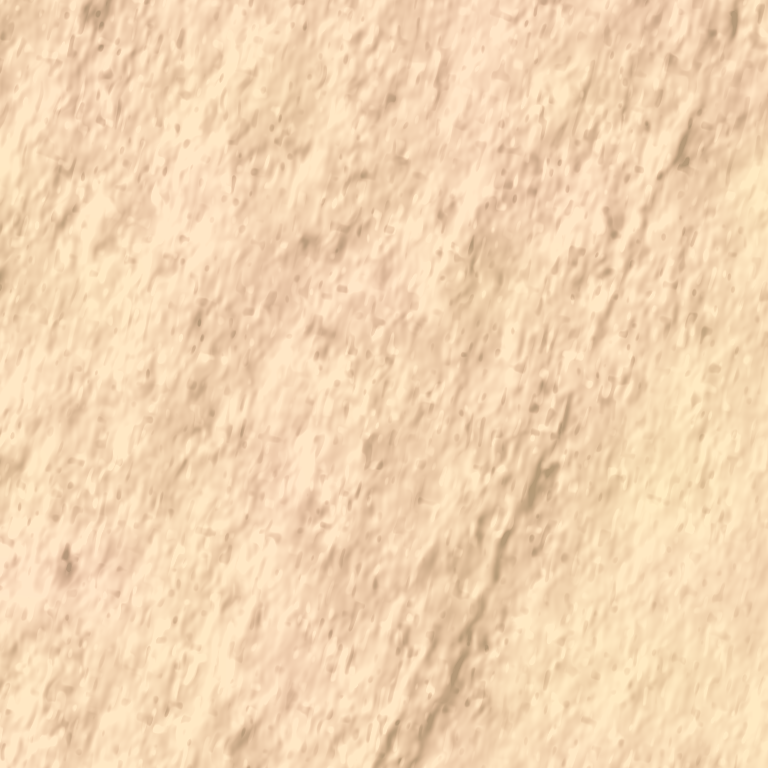
This texture is drawn by a Shadertoy shader. Its source:

```glsl
float hash(vec2 cell) {
    vec3 p = fract(vec3(cell.xyx) * 0.1031);
    p += dot(p, p.yzx + 33.33);
    return fract((p.x + p.y) * p.z);
}

float noise(vec2 p) {
    vec2 i = floor(p);
    vec2 f = fract(p);
    f = f * f * (3.0 - 2.0 * f);
    float low = mix(hash(i), hash(i + vec2(1, 0)), f.x);
    float high = mix(hash(i + vec2(0, 1)), hash(i + vec2(1, 1)), f.x);
    return mix(low, high, f.y);
}

float fbm(vec2 p) {
    float sum = 0.0;
    float weight = 0.54;
    for (int i = 0; i < 3; i++) {
        sum += weight * noise(p);
        p = p * 2.03 + vec2(17.3, 9.1);
        weight *= 0.5;
    }
    return sum;
}

// Slope of a noise height field, lit from one side
float relief(vec2 p, vec2 lightStep) {
    return noise(p + lightStep) - noise(p - lightStep);
}

// Broken dark furrow along the grain, fading out beyond its ends
float crease(vec2 g, float offset, float width, vec2 ends) {
    float wobble = 0.012 * (noise(vec2(offset * 90.0, g.y * 9.0)) - 0.5)
                 + 0.010 * (noise(vec2(offset * 50.0, g.y * 60.0)) - 0.5);
    float d = (g.x - offset - wobble) / width;
    float reach = smoothstep(ends.x - 0.08, ends.x + 0.08, g.y)
                * (1.0 - smoothstep(ends.y - 0.08, ends.y + 0.08, g.y));
    float gaps = smoothstep(0.15, 0.65, noise(vec2(offset * 70.0, g.y * 34.0)));
    return exp(-d * d) * reach * mix(0.4, 1.0, gaps);
}

// Sand ramp from shadow to highlight, with a pink to yellow tint
vec3 sandColor(float tone, float yellow) {
    vec3 shadow = vec3(0.79, 0.66, 0.53);
    vec3 highlight = vec3(0.995, 0.89, 0.755);
    vec3 color = mix(shadow, highlight, tone);
    color.r += 0.07 * tone * (1.0 - tone);
    return color + yellow * vec3(-0.003, 0.011, -0.014);
}

void mainImage(out vec4 fragColor, in vec2 fragCoord) {
    vec2 uv = fragCoord / iResolution.y;

    // Grain frame: x across the streaks, y along them
    vec2 g = vec2(dot(uv, vec2(0.917, -0.4)), dot(uv, vec2(0.4, 0.917)));
    vec2 warp = vec2(noise(uv * 40.0), noise(uv * 40.0 + 40.0)) - 0.5;
    vec2 w = g + 0.009 * warp;
    float smoothSide = smoothstep(0.52, 0.64, g.x + 0.05 * (noise(g * 9.0) - 0.5));

    // Broad streaks, ragged blotches and small shaded hollows
    float streaks = fbm(w * vec2(23.0, 4.5) + 5.0) - 0.47;
    float blotches = fbm(w * vec2(46.0, 22.0) + 31.0) - 0.47;
    float hollows = smoothstep(0.56, 0.82, fbm(w * vec2(44.0, 19.0) + 211.0));
    float tone = 0.80 + 0.08 * smoothSide;
    tone += mix(0.85, 0.45, smoothSide) * streaks;
    tone += mix(0.70, 0.50, smoothSide) * blotches;
    tone -= mix(0.50, 0.25, smoothSide) * hollows;

    // Chipped surface at two sizes, rough only in patches
    vec2 chip = vec2(dot(uv, vec2(0.97, -0.24)), dot(uv, vec2(0.24, 0.97))) + 0.005 * warp;
    float rough = mix(0.55, 1.0, smoothstep(0.3, 0.7, noise(g * vec2(30.0, 18.0) + 70.0)));
    rough *= mix(1.0, 0.75, smoothSide);
    tone += 0.40 * rough * relief(chip * vec2(66.0, 36.0), vec2(-0.34, 0.15));
    tone += 0.52 * rough * relief(chip * vec2(140.0, 76.0) + 13.0, vec2(-0.36, 0.18));

    // Scattered dark pits and pale flecks
    float pits = smoothstep(0.70, 0.93, noise(chip * vec2(125.0, 66.0) + 91.0));
    float flecks = smoothstep(0.70, 0.93, noise(chip * vec2(130.0, 60.0) + 153.0));
    tone += rough * (0.34 * flecks - 0.46 * pits);

    // Long furrows, with a soft shaded band and a pale ridge
    tone -= 0.68 * crease(w, 0.490, 0.0065, vec2(0.15, 1.4));
    tone -= 0.50 * crease(w, 0.452, 0.0085, vec2(0.1, 0.72));
    tone -= 0.35 * crease(w, 0.305, 0.010, vec2(0.3, 1.2));
    tone -= 0.45 * crease(w, 0.235, 0.010, vec2(0.08, 0.55));
    tone -= 0.28 * crease(w, 0.510, 0.024, vec2(0.25, 0.65));
    tone += 0.16 * crease(w, 0.472, 0.009, vec2(0.1, 1.3));
    tone += 0.22 * crease(w, 0.213, 0.012, vec2(0.0, 0.6));

    float yellow = 1.1 * (noise(uv * 8.0 + 3.0) - 0.5) + 0.7 * smoothSide;
    vec3 color = sandColor(clamp(tone, -0.25, 1.08), yellow);
    fragColor = vec4(clamp(color, 0.0, 1.0), 1.0);
}
```
